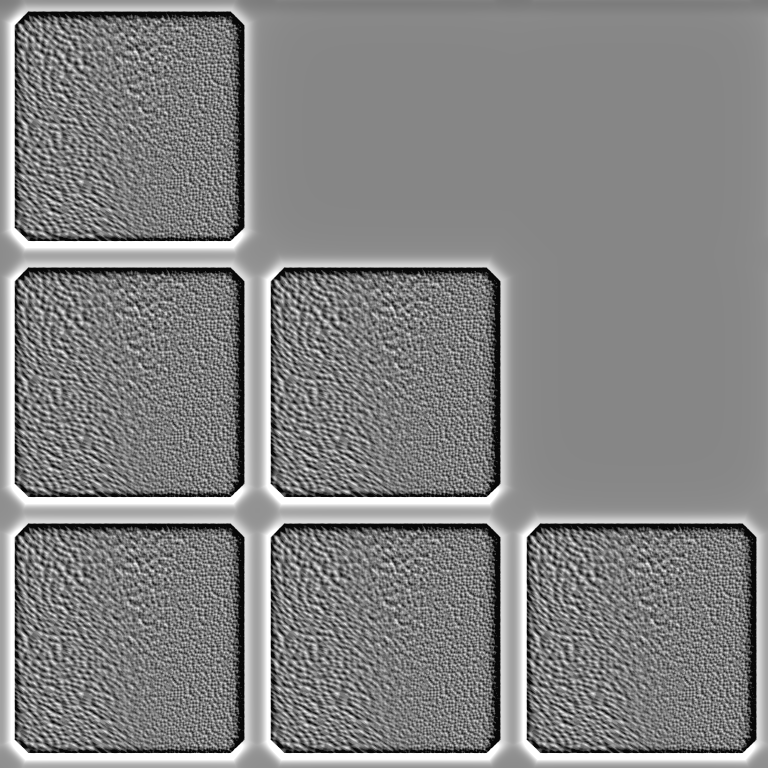
This texture map is drawn by a three.js fragment shader. Its source:

```glsl
// Staircase of six embossed, grainy chamfered plates on a flat grey sheet.
varying vec2 vUv;

const float GRID = 3.0;
const vec2 PLATE_CENTER = vec2(0.506);
const float PLATE_HALF = 0.448;
const float CHAMFER = 0.053;
const float SHEET_GREY = 0.525;
const float PLATE_GREY = 0.48;

vec2 hash2(vec2 p) {
  vec3 q = fract(p.xyx * vec3(0.1031, 0.1030, 0.0973));
  q += dot(q, q.yzx + 33.33);
  return fract((q.xx + q.yz) * q.zy);
}

// Distance to the nearest scattered point
float cellular(vec2 p) {
  vec2 cell = floor(p);
  vec2 local = fract(p);
  float nearest = 2.0;
  for (int y = -1; y <= 1; y++) {
    for (int x = -1; x <= 1; x++) {
      vec2 offset = vec2(float(x), float(y));
      vec2 delta = offset + hash2(cell + offset) - local;
      nearest = min(nearest, dot(delta, delta));
    }
  }
  return sqrt(nearest);
}

// Slope of the cellular relief along a light direction
float emboss(vec2 p, vec2 light) {
  return cellular(p + light * 0.35) - cellular(p - light * 0.35);
}

vec2 rotate(vec2 p, float angle) {
  float c = cos(angle);
  float s = sin(angle);
  return vec2(c * p.x + s * p.y, c * p.y - s * p.x);
}

float chamferedBox(vec2 p, float halfSize, float cut) {
  vec2 q = abs(p) - halfSize;
  float box = length(max(q, 0.0)) + min(max(q.x, q.y), 0.0);
  return max(box, (q.x + q.y + cut) * 0.7071);
}

// Outward direction of the closest plate side
vec2 sideNormal(vec2 p, float halfSize, float cut) {
  vec2 weight = smoothstep(-cut, 0.0, abs(p) - halfSize);
  return normalize(sign(p) * weight + vec2(0.0001));
}

float bell(float x, float width) {
  return exp(-x * x / (width * width));
}

// Light halo around a plate, strongest on the left and bottom
float halo(vec2 p, float halfSize, float cut) {
  float d = max(chamferedBox(p, halfSize, cut), 0.0);
  vec2 n = sideNormal(p, halfSize, cut);
  float strength = 0.27 + 0.22 * max(-n.x, 0.0) + 0.5 * max(-n.y, 0.0);
  return strength * bell(d, 0.032) + 0.06 * exp(-d / 0.07);
}

// Dark inner rim, widest on the top and right
float rimShade(vec2 p, float halfSize, float cut) {
  float d = min(chamferedBox(p, halfSize, cut), 0.0);
  vec2 n = sideNormal(p, halfSize, cut);
  vec2 away = max(n, 0.0);
  float width = 0.014 + 0.013 * away.x + 0.007 * away.y;
  float strength = 0.48 + 0.25 * away.x + 0.3 * away.y + 0.12 * max(-n.y, 0.0);
  return strength * bell(d, width);
}

// Slanted strokes at left, coarse flecks in the middle, fine grain at right
float plateGrain(vec2 p) {
  vec2 bent = p + 0.012 * vec2(sin(p.y * 17.0 + p.x * 5.0), sin(p.x * 13.0));
  vec2 strokeSpace = rotate(bent, -0.58 - 0.25 * p.y) * vec2(32.0, 72.0);
  float strokes = emboss(strokeSpace, vec2(0.25, 1.0));
  float fine = emboss(p * 82.0, vec2(0.7, 0.7));
  float flecks = emboss(rotate(bent, 0.5) * vec2(56.0, 42.0), vec2(0.7, 0.7));
  float rightness = smoothstep(-0.18, 0.18, p.x + 0.12 * p.y);
  float middle = bell(p.x - 0.04, 0.16) * smoothstep(-0.5, 0.4, p.y);
  float grain = mix(strokes * 0.62, fine * 0.5, rightness);
  return mix(grain, flecks * 0.75 + fine * 0.2, middle * 0.65);
}

float hasPlate(vec2 cell) {
  vec2 wrapped = mod(cell, GRID);
  return step(wrapped.x + wrapped.y, GRID - 0.5);
}

void main() {
  vec2 cell = min(floor(vUv * GRID), GRID - 1.0);
  vec2 p = vUv * GRID - cell - PLATE_CENTER;

  // Sheet lit by the halos of the surrounding plates
  float shade = SHEET_GREY;
  for (int y = -1; y <= 1; y++) {
    for (int x = -1; x <= 1; x++) {
      vec2 offset = vec2(float(x), float(y));
      shade += hasPlate(cell + offset) * halo(p - offset, PLATE_HALF, CHAMFER);
    }
  }
  shade -= 0.07 * smoothstep(0.975, 1.0, vUv.y);

  // Plate surface, the same in every filled cell
  float surface = PLATE_GREY + plateGrain(p) - rimShade(p, PLATE_HALF, CHAMFER);
  float d = chamferedBox(p, PLATE_HALF, CHAMFER);
  float mask = hasPlate(cell) * (1.0 - smoothstep(-0.004, 0.004, d));
  shade = mix(shade, surface, mask);

  gl_FragColor = vec4(vec3(clamp(shade, 0.03, 1.0)), 1.0);
}
```
